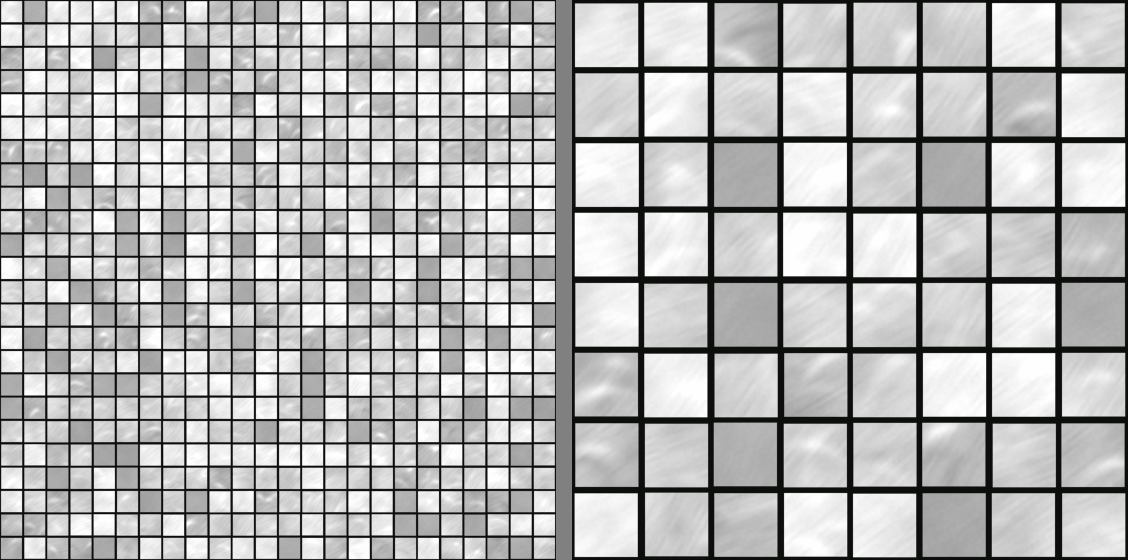
Left, the full canvas; right, a detail of the centre.
Write a WebGL 2 fragment shader that draws this texture.

```glsl
#version 300 es
precision highp float;

uniform vec2 u_resolution;
out vec4 outColor;

const vec2 TILE_COUNT = vec2(24.0);
const float GROUT_WIDTH = 0.09;
const float EDGE_JITTER = 0.016;
const vec3 GROUT_COLOR = vec3(0.047, 0.055, 0.047);

float hash(vec2 p, float seed) {
    vec3 q = fract(vec3(p.xyx + seed * 7.31) * vec3(0.1031, 0.1030, 0.0973));
    q += dot(q, q.yzx + 33.33);
    return fract((q.x + q.y) * q.z);
}

float valueNoise(vec2 p, float seed) {
    vec2 cell = floor(p);
    vec2 f = fract(p);
    f = f * f * (3.0 - 2.0 * f);
    float low = mix(hash(cell, seed), hash(cell + vec2(1, 0), seed), f.x);
    float high = mix(hash(cell + vec2(0, 1), seed), hash(cell + vec2(1, 1), seed), f.x);
    return mix(low, high, f.y);
}

vec2 rotate(vec2 p, float angle) {
    float c = cos(angle);
    float s = sin(angle);
    return vec2(c * p.x - s * p.y, s * p.x + c * p.y);
}

// Coverage of one tile, with slightly uneven edges
float tileMask(vec2 local, vec2 tile, vec2 pixel) {
    vec2 shift = (vec2(hash(tile, 1.0), hash(tile, 2.0)) - 0.5) * EDGE_JITTER;
    vec2 edge = abs(local - 0.5 - shift) - 0.5 * (1.0 - GROUT_WIDTH);
    vec2 cover = 1.0 - smoothstep(-0.75 * pixel, 0.75 * pixel, edge);
    return cover.x * cover.y;
}

// Base tone: pale, silver, mottled or flat grey
float baseTone(float kind, float variation) {
    float tone = kind < 0.34 ? 0.935 : kind < 0.75 ? 0.825 : kind < 0.89 ? 0.725 : 0.665;
    return tone + (variation - 0.5) * 0.05;
}

// Soft elongated flare, bent into an arc
float flare(vec2 p, vec2 center, float angle, vec2 size) {
    vec2 q = rotate(p - center, angle);
    q.y += 0.7 * q.x * q.x;
    q /= size;
    return exp(-dot(q, q));
}

// Brushed metal sheen: clouds, diagonal sweep, flares and fine scratches
float sheen(vec2 p, vec2 tile, float roughness) {
    float angle = mix(-1.1, -0.3, hash(tile, 3.0));
    vec2 brushed = rotate(p, angle);
    float cloud = valueNoise(p * 2.6 + tile * 5.0, 4.0) - 0.5;
    float sweep = dot(p, rotate(vec2(1, 0), 6.2832 * hash(tile, 5.0)));
    float scratches = valueNoise(brushed * vec2(3.0, 19.0) + tile * 31.0, 6.0) - 0.5;
    float value = 0.09 * cloud + 0.07 * sweep + 0.05 * scratches;
    for (int i = 0; i < 3; i++) {
        float seed = 10.0 + 5.0 * float(i);
        vec2 center = (vec2(hash(tile, seed), hash(tile, seed + 1.0)) - 0.5) * 0.8;
        vec2 size = vec2(mix(0.14, 0.42, hash(tile, seed + 2.0)), 0.1);
        float strength = mix(-0.08, 0.2, hash(tile, seed + 3.0));
        value += strength * roughness * flare(p, center, angle + float(i) * 0.5, size);
    }
    return value;
}

void main() {
    vec2 grid = gl_FragCoord.xy / u_resolution * TILE_COUNT;
    vec2 pixel = TILE_COUNT / u_resolution;
    vec2 tile = floor(grid);
    vec2 local = fract(grid);

    // Flat grey tiles stay nearly plain, mottled ones shine the most
    float kind = hash(tile, 7.0);
    float roughness = kind < 0.34 ? 0.4 : kind < 0.75 ? 0.55 : kind < 0.89 ? 1.0 : 0.1;
    float tone = baseTone(kind, hash(tile, 8.0));
    tone += sheen(local - 0.5, tile, roughness) * mix(0.35, 1.0, smoothstep(0.1, 0.5, roughness));

    // Faint grain and grout
    tone += (valueNoise(grid * 24.0, 9.0) - 0.5) * 0.018;
    vec3 metal = vec3(clamp(tone, 0.0, 0.995));
    outColor = vec4(mix(GROUT_COLOR, metal, tileMask(local, tile, pixel)), 1.0);
}
```
